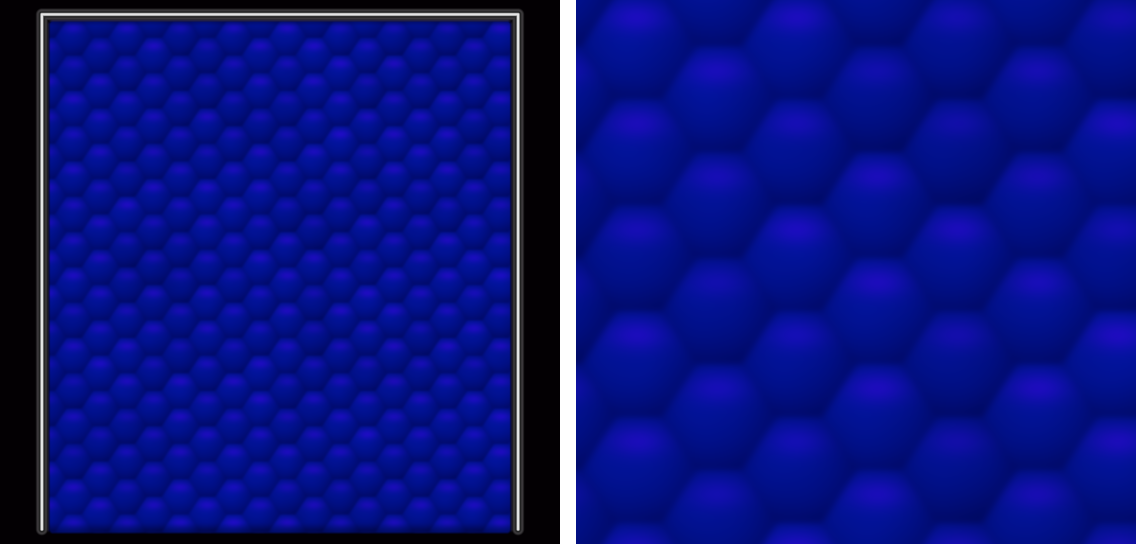
Left: the whole. Right: its middle third, enlarged.
Give the GLSL for this pattern, as a Shadertoy shader.

```glsl
// Blue panel of half-drop rounded bumps inside a three-sided polished rail.
#define PITCH vec2(0.0491, 0.0649)       // column and row spacing
#define LATTICE_ORIGIN vec2(0.0143, 0.606)
#define PANEL_HALF_WIDTH 0.425
#define PANEL_BOTTOM 0.0190
#define PANEL_TOP 0.9625
#define RAIL_X 0.4377
#define RAIL_BOTTOM 0.0270
#define RAIL_TOP 0.9735
#define CORE_RADIUS 0.0026
#define RAIL_RADIUS 0.0108
#define BUMP_SOFTNESS 26.0
#define WEAR 0.07

const vec3 BACKDROP = vec3(0.010, 0.000, 0.010);
const vec3 CREVICE  = vec3(0.000, 0.030, 0.370);
const vec3 BODY     = vec3(0.008, 0.080, 0.625);
const vec3 SHEEN    = vec3(0.105, 0.050, 0.730);
const vec3 FRINGE   = vec3(0.170, 0.150, 0.360);

vec2 hash2(vec2 p) {
    p = vec2(dot(p, vec2(127.1, 311.7)), dot(p, vec2(269.5, 183.3)));
    return fract(sin(p) * 43758.5) * 2.0 - 1.0;
}

float gradientNoise(vec2 p) {
    vec2 i = floor(p), f = fract(p);
    vec2 u = f * f * (3.0 - 2.0 * f);
    vec2 e = vec2(0.0, 1.0);
    float low = mix(dot(hash2(i), f), dot(hash2(i + e.yx), f - e.yx), u.x);
    float high = mix(dot(hash2(i + e), f - e), dot(hash2(i + e.yy), f - e.yy), u.x);
    return mix(low, high, u.y);
}

float segmentDistance(vec2 p, vec2 a, vec2 b) {
    vec2 ab = b - a;
    return length(p - a - ab * clamp(dot(p - a, ab) / dot(ab, ab), 0.0, 1.0));
}

float boxDistance(vec2 p, vec2 halfSize, float radius) {
    vec2 q = abs(p) - halfSize + radius;
    return length(max(q, 0.0)) + min(max(q.x, q.y), 0.0) - radius;
}

// Colour of one dome; u is the offset from its centre in row heights.
vec3 domeColor(vec2 u, float variation) {
    float light = 0.80 + 0.55 * u.y - 0.32 * u.x - 1.4 * dot(u, u);
    light += WEAR * variation;
    vec2 s = (u - vec2(-0.02, 0.27)) / vec2(0.27, 0.14);
    float sheen = exp(-dot(s, s)) * (0.85 + 0.25 * variation);
    return mix(mix(CREVICE, BODY, clamp(light, 0.0, 1.1)), SHEEN, sheen);
}

// Blend the nearby domes of the half-drop lattice with soft seams.
vec3 bumpField(vec2 p) {
    vec2 q = p - LATTICE_ORIGIN;
    float nearColumn = floor(q.x / PITCH.x + 0.5);
    vec3 sum = vec3(0.0);
    float total = 0.0;
    for (int i = -1; i <= 1; i++) {
        float column = nearColumn + float(i);
        float drop = 0.5 * mod(column, 2.0);
        float nearRow = floor(q.y / PITCH.y - drop + 0.5);
        for (int j = -1; j <= 1; j++) {
            float row = nearRow + float(j);
            vec2 u = (q - vec2(column, row + drop) * PITCH) / PITCH.y;
            float weight = exp(-BUMP_SOFTNESS * dot(u, u));
            sum += weight * domeColor(u, hash2(vec2(column, row)).x);
            total += weight;
        }
    }
    return sum / total;
}

void mainImage(out vec4 fragColor, in vec2 fragCoord) {
    vec2 p = (fragCoord - vec2(0.5 * iResolution.x, 0.0)) / iResolution.y;
    float pixel = 1.0 / iResolution.y;

    // Panel with faint broad wear and shaded borders
    vec2 panelCenter = vec2(0.0, 0.5 * (PANEL_TOP + PANEL_BOTTOM));
    vec2 panelHalf = vec2(PANEL_HALF_WIDTH, 0.5 * (PANEL_TOP - PANEL_BOTTOM));
    float panel = boxDistance(p - panelCenter, panelHalf, 0.008);
    vec3 blue = bumpField(p);
    blue *= 1.0 + WEAR * (gradientNoise(p * 7.0) + 0.6 * gradientNoise(p * 38.0));
    blue *= mix(0.7, 1.0, smoothstep(0.0, 0.022, p.y - PANEL_BOTTOM));
    blue *= mix(0.75, 1.0, smoothstep(0.0, 0.012, PANEL_TOP - p.y));
    vec3 color = mix(BACKDROP, blue, 1.0 - smoothstep(-0.004, 0.002, panel));

    // Rail: dim rim, dark groove and bright core
    vec2 m = vec2(abs(p.x), p.y);
    vec2 corner = vec2(RAIL_X, RAIL_TOP);
    float rail = min(segmentDistance(m, vec2(RAIL_X, RAIL_BOTTOM), corner),
                     segmentDistance(m, vec2(0.0, RAIL_TOP), corner));
    float inner = 1.0 - smoothstep(-0.002, 0.004, panel);
    float fringe = 1.0 - smoothstep(RAIL_RADIUS, RAIL_RADIUS + 0.004, rail);
    color = mix(color, FRINGE, fringe * inner * 0.85);
    float rim = 1.0 - smoothstep(RAIL_RADIUS - 0.0015 - pixel, RAIL_RADIUS + pixel, rail);
    float groove = smoothstep(0.0040, 0.0075, rail);
    color = mix(color, mix(vec3(0.13), vec3(0.235, 0.225, 0.235), groove), rim);
    float core = 1.0 - smoothstep(CORE_RADIUS - pixel, CORE_RADIUS + pixel, rail);
    color = mix(color, vec3(0.90), core);

    fragColor = vec4(color, 1.0);
}
```
